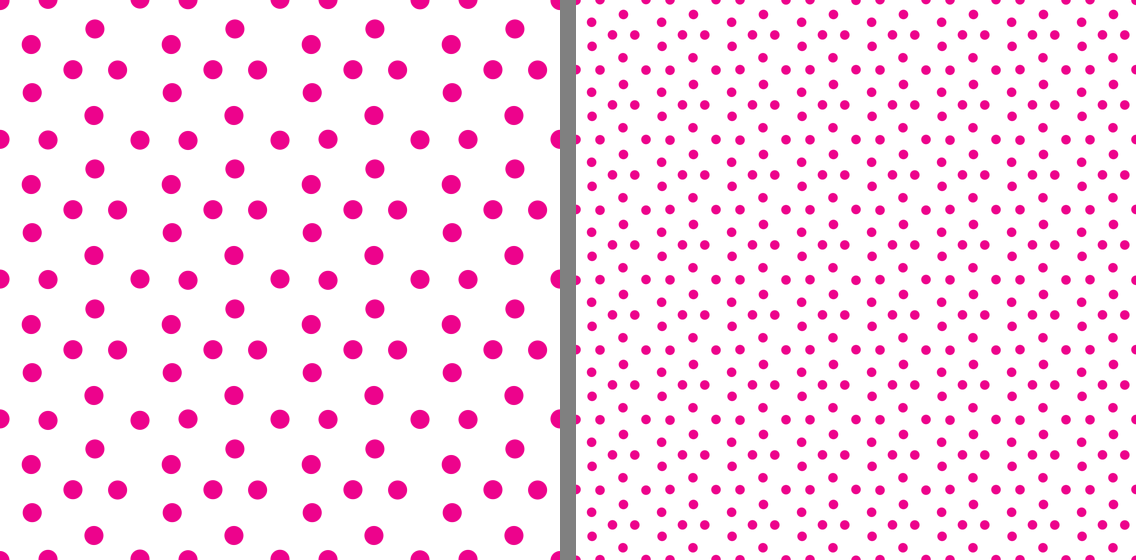
Left: one tile. Right: repeated 2 by 2.
Reproduce this pattern procedurally as a WebGL 2 fragment shader.

```glsl
#version 300 es
precision highp float;

uniform vec2 u_resolution;
out vec4 fragColor;

// Dot centres within one repeat
const vec2 DOTS[8] = vec2[8](
    vec2(0.000, 0.002), vec2(0.343, 0.002), vec2(0.678, 0.793), vec2(0.223, 0.682),
    vec2(0.521, 0.502), vec2(0.840, 0.500), vec2(0.230, 0.338), vec2(0.671, 0.175)
);

float hash(vec2 p) {
    vec3 q = fract(vec3(p.xyx) * 0.1031);
    q += dot(q, q.yzx + 33.33);
    return fract((q.x + q.y) * q.z);
}

// Signed distance to the nearest dot, in repeat units
float dotField(vec2 p, float repeats) {
    float nearest = 1.0;
    for (int i = 0; i < 8; i++) {
        vec2 offset = p - DOTS[i];
        vec2 cell = floor(offset + 0.5);
        offset -= cell;

        // Slight vertical drift of the two dots on the cell border, wrapped to tile
        if (i < 2) {
            offset.y -= 0.012 * (hash(mod(cell, repeats) + 7.0 * float(i)) - 0.5);
        }
        nearest = min(nearest, length(offset) - 0.068);
    }
    return nearest;
}

void main() {
    const float repeats = 4.0;
    vec2 p = gl_FragCoord.xy / u_resolution * repeats;

    // Edge softened over about one pixel
    float softness = 0.7 * repeats / min(u_resolution.x, u_resolution.y);
    float coverage = 1.0 - smoothstep(-softness, softness, dotField(p, repeats));

    vec3 white = vec3(1.0);
    vec3 magenta = vec3(0.93, 0.01, 0.55);
    fragColor = vec4(mix(white, magenta, coverage), 1.0);
}
```
